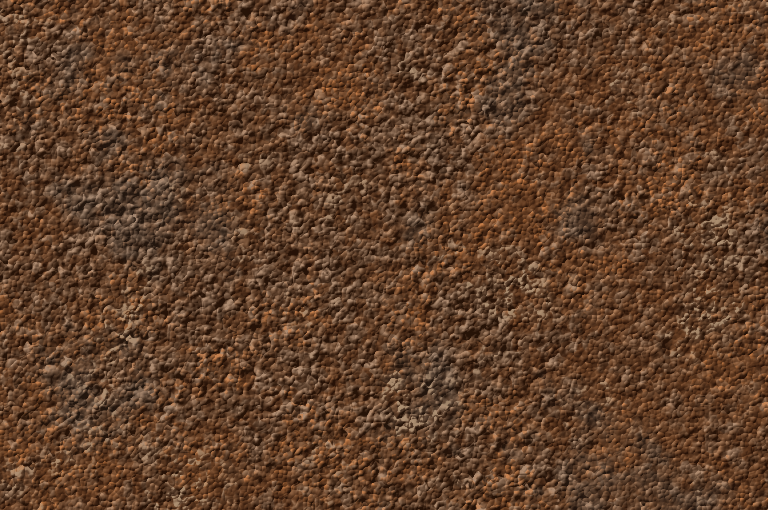
Reproduce this texture procedurally as a WebGL 2 fragment shader.

```glsl
#version 300 es
precision highp float;
// Rusted iron plate: crumbly grains under a low light from the upper left.
// Soft cellular slopes at three sizes, broken up by noise slopes, set the tone;
// broad noise patches vary roughness, warm rust, slate scale and pale flecks.

uniform vec2 u_resolution;
out vec4 fragColor;

// Features per canvas height, and how strongly each kind is lit
const float LUMP_FREQ = 36.0;
const float GRAIN_FREQ = 68.0;
const float GRIT_FREQ = 128.0;
const float CRUMB_FREQ = 74.0;
const float LUMP_RELIEF = 0.75;
const float GRAIN_RELIEF = 1.35;
const float GRIT_RELIEF = 1.5;
const float CRUMB_RELIEF = 1.15;
const float CONTRAST = 1.05;
const float CELL_SHARPNESS = 9.0;
const float WARP = 0.016;
const vec2 LIGHT_DIR = vec2(-0.6, 0.8);

const vec3 WARM_DARK = vec3(0.22, 0.115, 0.055);
const vec3 WARM_MID = vec3(0.395, 0.24, 0.135);
const vec3 WARM_LIGHT = vec3(0.54, 0.36, 0.23);
const vec3 COOL_DARK = vec3(0.21, 0.125, 0.07);
const vec3 COOL_MID = vec3(0.36, 0.255, 0.18);
const vec3 COOL_LIGHT = vec3(0.52, 0.40, 0.31);
const vec3 ORANGE = vec3(0.56, 0.32, 0.15);
const vec3 SLATE = vec3(0.32, 0.27, 0.23);
const vec3 PALE = vec3(0.68, 0.57, 0.45);

vec3 hash3(vec2 cell) {
  vec3 q = fract(cell.xyx * vec3(0.1031, 0.1030, 0.0973));
  q += dot(q, q.yxz + 33.33);
  return fract((q.xxy + q.yzz) * q.zyx);
}

float valueNoise(vec2 p) {
  vec2 i = floor(p), f = fract(p);
  f = f * f * (3.0 - 2.0 * f);
  float low = mix(hash3(i).x, hash3(i + vec2(1, 0)).x, f.x);
  float high = mix(hash3(i + vec2(0, 1)).x, hash3(i + vec2(1, 1)).x, f.x);
  return mix(low, high, f.y);
}

// Layered noise in 0..1
float patches(vec2 p) {
  float sum = 0.0, amp = 0.5;
  for (int i = 0; i < 5; i++) {
    sum += amp * valueNoise(p);
    p = mat2(1.6, 1.2, -1.2, 1.6) * p + 17.3;
    amp *= 0.6;
  }
  return sum / 1.153;
}

// Irregular slope facing the light
float crumbs(vec2 p) {
  return valueNoise(p - 0.4 * LIGHT_DIR) - valueNoise(p + 0.4 * LIGHT_DIR);
}

// Soft cellular domes: x = slope facing the light, y = grain tint in 0..1
vec2 grains(vec2 p) {
  vec2 base = floor(p), f = p - base;
  vec2 sum = vec2(0.0);
  float total = 0.0;
  for (int y = -1; y <= 1; y++) {
    for (int x = -1; x <= 1; x++) {
      vec2 offset = vec2(x, y);
      vec3 rnd = hash3(base + offset);
      vec2 away = f - offset - rnd.xy;
      float weight = exp(-CELL_SHARPNESS * dot(away, away));
      float tallness = 0.2 + 1.6 * rnd.z;
      sum += weight * vec2(dot(away, LIGHT_DIR) * tallness, rnd.z);
      total += weight;
    }
  }
  return sum / max(total, 1e-6);
}

void main() {
  vec2 p = gl_FragCoord.xy / u_resolution.y;

  // Broad areas
  float rough = smoothstep(0.3, 0.65, patches(p * 2.6 + 4.0) + 0.06 - 0.06 * p.x);
  float scale = smoothstep(0.52, 0.74, patches(p * 7.0 + 31.0));
  float rust = patches(p * 10.0 + 53.0);
  float crust = smoothstep(0.54, 0.72, patches(p * 5.0 + 75.0));

  // Ragged outlines from a small domain warp
  vec2 warp = vec2(valueNoise(p * 95.0), valueNoise(p * 95.0 + 40.0)) - 0.5;
  vec2 q = p + WARP * warp;
  vec2 lump = grains(q * LUMP_FREQ);
  vec2 grain = grains(q * GRAIN_FREQ + 11.0);
  vec2 grit = grains(p * GRIT_FREQ + 23.0);
  float crumb = crumbs(p * CRUMB_FREQ + 7.0) + 0.8 * crumbs(p * CRUMB_FREQ * 1.9 + 61.0);

  // Tone: 0 is the middle, -1 shadow, +1 lit
  float relief = LUMP_RELIEF * lump.x + GRAIN_RELIEF * grain.x + CRUMB_RELIEF * crumb;
  float tone = relief * mix(0.65, 1.15, rough) + GRIT_RELIEF * grit.x;
  tone += 0.6 * (grain.y - 0.5) + 0.6 * (grit.y - 0.5) + 0.5 * (rust - 0.5);
  tone = clamp(tone * CONTRAST, -1.4, 2.0);

  // Warm and cool rust ramps
  float shade = max(-tone, 0.0), lit = max(tone, 0.0);
  vec3 warm = WARM_MID + shade * (WARM_DARK - WARM_MID) + lit * (WARM_LIGHT - WARM_MID);
  vec3 cool = COOL_MID + shade * (COOL_DARK - COOL_MID) + lit * (COOL_LIGHT - COOL_MID);
  float coolness = smoothstep(0.15, 0.85, 0.5 * grain.y + 0.25 * lump.y + 0.25 * rough + 0.5 * (0.5 - rust));
  vec3 color = mix(warm, cool, coolness);

  // Orange grains, slate scale and pale flecks
  float orange = smoothstep(0.5, 0.85, grit.y) * smoothstep(0.45, 0.65, rust);
  color = mix(color, ORANGE * (0.75 + 0.4 * tone), 0.5 * orange);
  color = mix(color, SLATE * (1.0 + 0.45 * tone), 0.5 * scale);
  float fleck = crust * smoothstep(0.45, 0.75, grain.y) * smoothstep(0.2, 0.9, tone);
  color = mix(color, PALE, 0.8 * fleck);

  fragColor = vec4(clamp(color, 0.0, 1.0), 1.0);
}
```
